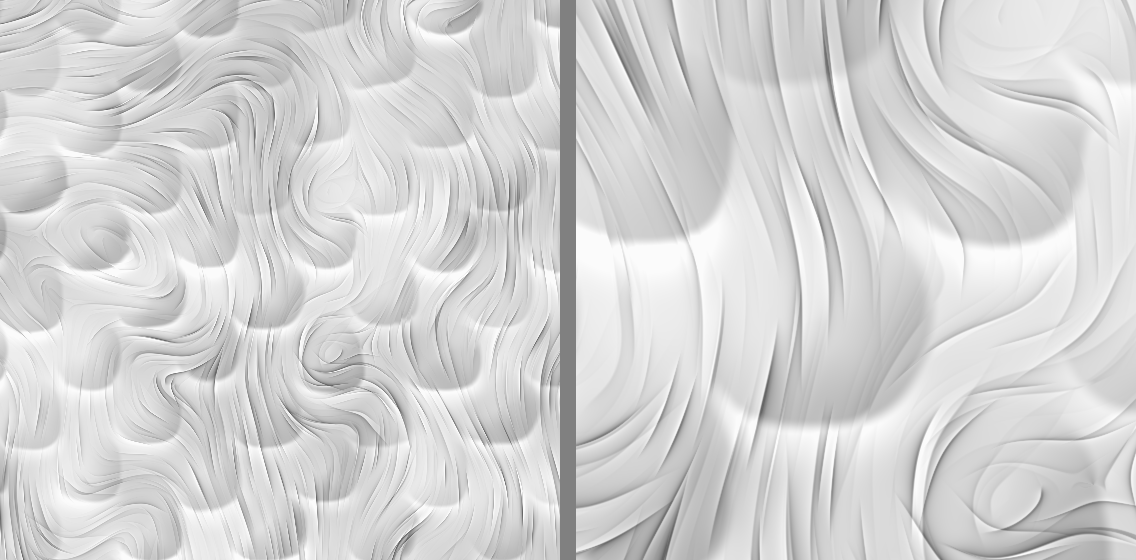
Left, the full canvas; right, a detail of the centre.
Write a three.js fragment shader that draws this texture.

```glsl
varying vec2 vUv;

const float PAPER = 0.862;
const float EDGE = 0.0009;

vec2 hash2(vec2 p) {
  vec3 q = fract(p.xyx * vec3(0.1031, 0.1030, 0.0973));
  q += dot(q, q.yzx + 33.33);
  return fract((q.xx + q.yz) * q.zy);
}

// Value noise in x, its slope in yz
vec3 noiseSlope(vec2 p) {
  vec2 i = floor(p);
  vec2 f = p - i;
  vec2 u = f * f * f * (f * (f * 6.0 - 15.0) + 10.0);
  vec2 du = 30.0 * f * f * (f - 1.0) * (f - 1.0);
  float a = hash2(i).x;
  float b = hash2(i + vec2(1.0, 0.0)).x;
  float c = hash2(i + vec2(0.0, 1.0)).x;
  float d = hash2(i + vec2(1.0, 1.0)).x;
  float k = a - b - c + d;
  return vec3(a + (b - a) * u.x + (c - a) * u.y + k * u.x * u.y,
              du * (vec2(b - a, c - a) + k * u.yx));
}

// Unit direction of a current: upright, level at the top left, swirling in bands
vec2 flowDirection(vec2 p) {
  mat2 turn = mat2(0.8, 0.6, -0.6, 0.8);
  vec2 slope = noiseSlope(turn * p * 5.0 + 17.0).yz * turn;
  float swirl = 0.85 + 0.5 * cos(12.1 * (p.x - 0.2));
  float level = smoothstep(0.15, 0.55, p.y - p.x);
  vec2 drift = mix(vec2(0.06, -0.72), vec2(0.6, 0.1), level);
  vec2 flow = swirl * vec2(slope.y, -slope.x) + drift;
  return flow / (length(flow) + 0.0001);
}

// Crease with one sharp side: thin dark line and soft shadow, pale before it
float crease(float across, float width) {
  float side = smoothstep(-EDGE, EDGE, across);
  float reach = abs(across) / width;
  float shadow = 0.65 * exp(-reach) + 0.6 * exp(-4.0 * reach);
  return mix(-0.4 * exp(-reach), shadow, side);
}

// Sum of tapered, nearly straight creases scattered on a jittered grid
float strokeLayer(vec2 p, vec2 here, float cells, float reach, float width, float seed) {
  vec2 home = floor(p * cells);
  float sum = 0.0;
  for (int y = -2; y <= 2; y++) {
    for (int x = -2; x <= 2; x++) {
      vec2 id = home + vec2(float(x), float(y));
      vec2 center = (id + hash2(id + seed)) / cells;
      vec2 offset = p - center;
      vec2 dice = hash2(id + seed + 71.0);
      float halfLength = reach * mix(0.5, 1.0, dice.x);
      if (dot(offset, offset) < halfLength * halfLength) {
        vec2 there = flowDirection(center);
        vec2 chord = 0.45 * here + there;
        chord /= length(chord) + 0.0001;
        float along = dot(offset, chord) / halfLength;
        float across = dot(offset, vec2(-chord.y, chord.x));
        float taper = max(1.0 - along * along, 0.0);
        float agree = smoothstep(0.0, 0.75, dot(here, there));
        float flip = fract(dice.y * 7.0) < 0.5 ? -1.0 : 1.0;
        float strength = 0.1 + 2.2 * dice.y * dice.y * dice.y * dice.y;
        sum += strength * taper * agree
             * crease(across * flip, width * (0.2 + 0.8 * taper));
      }
    }
  }
  return sum;
}

// Staggered soft domes: shaded at the lower right, lit below the rim
float domeShade(vec2 p, float cells) {
  vec2 q = p * cells;
  vec2 home = floor(q);
  float shade = 0.0;
  for (int y = -1; y <= 1; y++) {
    for (int x = -1; x <= 1; x++) {
      vec2 id = home + vec2(float(x), float(y));
      if (mod(id.x + id.y, 2.0) < 0.5) {
        vec2 dice = hash2(id + 131.0);
        vec2 d = q - id - 0.5 - 0.16 * (dice - 0.5);
        float r = length(d) + 0.0001;
        vec2 squared = d * d;
        float rim = mix(sqrt(length(squared)), r, 0.5) - 0.58;
        float inside = smoothstep(0.045, -0.045, rim);
        float lower = smoothstep(-0.6, 1.0, dot(d, vec2(0.75, -0.66)) / r);
        float below = smoothstep(0.3, 0.95, -d.y / r);
        float body = inside * smoothstep(-0.7, 0.0, rim) * lower;
        float glow = (1.0 - inside) * exp(-5.0 * max(rim, 0.0)) * below;
        float fade = smoothstep(1.0, 0.7, r);
        shade += mix(0.3, 1.1, dice.x) * (0.17 * glow * fade - 0.16 * body);
      }
    }
  }
  return shade;
}

void main() {
  vec2 here = flowDirection(vUv);
  float broad = strokeLayer(vUv, here, 14.0, 0.13, 0.0085, 3.0);
  float middle = strokeLayer(vUv, here, 25.0, 0.078, 0.0045, 29.0);
  float fine = strokeLayer(vUv, here, 36.0, 0.055, 0.002, 53.0);

  // Calm and busy patches
  float busy = mix(0.6, 1.45, smoothstep(0.2, 0.8, noiseSlope(vUv * 6.0 + 40.0).x));
  float strokes = 0.115 * broad + 0.16 * middle + 0.18 * fine;

  // Domes wander and break up along the creases
  vec2 wander = noiseSlope(vUv * 10.0 + 90.0).yz * 0.009;
  vec2 shove = vec2(-here.y, here.x) * 0.012 * (broad + middle);
  float domes = domeShade(vUv + wander + shove, 9.5);
  float cloud = 0.14 * (noiseSlope(vUv * 8.0 + 60.0).x - 0.5);

  float tone = PAPER + domes + cloud - busy * strokes;
  gl_FragColor = vec4(vec3(clamp(tone, 0.4, 0.985)), 1.0);
}
```
